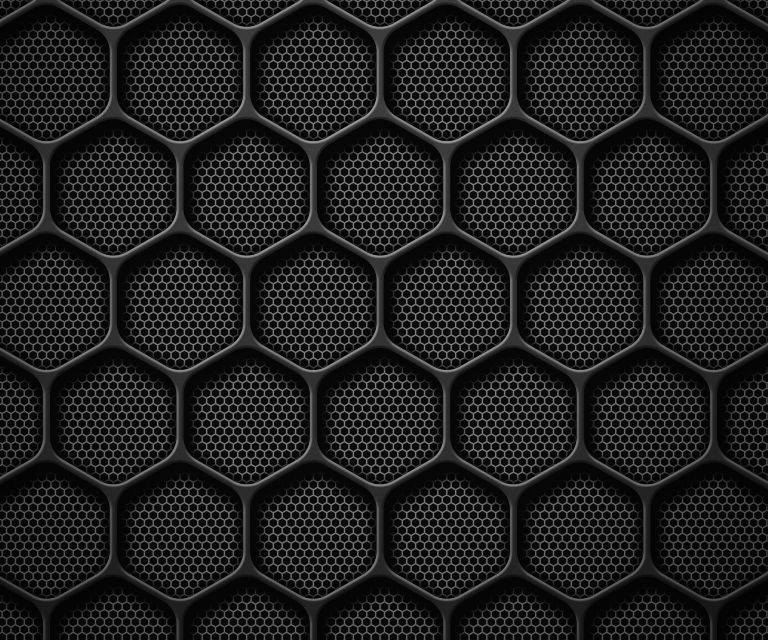
This pattern is drawn by a WebGL 2 fragment shader. Its source:

```glsl
#version 300 es
precision highp float;
// Dark metal grille: a frame of rounded hexagonal openings over a fine
// honeycomb mesh. Both layers share one hexagonal tiling at two scales;
// a distance function gives the rims, the bevels and the cast shadows.

uniform vec2 u_resolution;
out vec4 outColor;

// Offset from the centre of the nearest pointy-top hexagon of width 1
vec2 hexLocal(vec2 p) {
  vec2 period = vec2(1.0, 1.7320508);
  vec2 a = mod(p + 0.5 * period, period) - 0.5 * period;
  vec2 b = mod(p, period) - 0.5 * period;
  return dot(a, a) < dot(b, b) ? a : b;
}

// Signed distance to a rounded pointy-top opening, negative inside
float openingDistance(vec2 p) {
  float corner = 0.2;
  float apothem = 0.474 - corner;
  vec2 k = vec2(-0.866025, 0.5);
  p = abs(p.yx);
  p -= 2.0 * min(dot(k, p), 0.0) * k;
  p -= vec2(clamp(p.x, -0.57735 * apothem, 0.57735 * apothem), apothem);
  return length(p) * sign(p.y) - corner;
}

// Distance from the nearest shared wall of the unit tiling
float wallDistance(vec2 p) {
  vec2 q = abs(hexLocal(p));
  return 0.5 - max(q.x, dot(q, vec2(0.5, 0.866025)));
}

float hash(vec2 p) {
  return fract(sin(dot(p, vec2(127.1, 311.7))) * 43758.5);
}

void main() {
  vec2 uv = gl_FragCoord.xy / u_resolution;
  float cellsAcross = 5.757;
  float pixel = cellsAcross / u_resolution.x;
  vec2 p = gl_FragCoord.xy * pixel * vec2(1.0, 1.01) - vec2(1.349, 4.293);
  vec2 cell = hexLocal(p);
  float d = openingDistance(cell);

  // Outward direction at the rim, lit where it faces down and to the right
  float e = 0.004;
  vec2 normal = normalize(vec2(
    openingDistance(cell + vec2(e, 0.0)) - openingDistance(cell - vec2(e, 0.0)),
    openingDistance(cell + vec2(0.0, e)) - openingDistance(cell - vec2(0.0, e))) + 1e-6);
  float facing = dot(normal, normalize(vec2(0.45, -0.9)));

  // Fine mesh, fifteen holes to each large cell
  float meshScale = 15.0;
  float meshPixel = pixel * meshScale;
  float wire = clamp((0.08 - wallDistance(p * meshScale)) / meshPixel + 0.5, 0.0, 1.0);
  float mesh = mix(0.04, 0.46, wire);

  // Shadow of the frame, thrown down and to the right, plus a dark inner edge
  float shadow = smoothstep(-0.13, 0.015, openingDistance(cell + vec2(-0.035, 0.075)));
  float edgeShade = smoothstep(-0.09, 0.0, d);
  mesh *= (1.0 - 0.92 * shadow) * (1.0 - 0.55 * edgeShade);
  mesh = max(mesh, 0.022);

  // Frame: dull face, bright lower rims, dark upper rims
  float face = mix(0.14, 0.24, uv.y) + 0.015 * (hash(floor(p * 90.0)) - 0.5);
  float rim = 1.0 - smoothstep(0.008, 0.026, d);
  float frame = face + rim * 0.33 * smoothstep(-0.1, 0.8, facing);
  frame *= 1.0 - 0.5 * rim * smoothstep(0.1, 0.9, -facing);

  // Join the layers and dim the sides and corners
  float cover = smoothstep(-0.6 * pixel, 0.6 * pixel, d);
  float shade = mix(mesh, frame, cover);
  vec2 fromCentre = (uv - vec2(0.47, 0.55)) * vec2(1.0, 0.8);
  shade *= 1.08 - 0.5 * smoothstep(0.2, 0.72, length(fromCentre));
  outColor = vec4(vec3(shade), 1.0);
}
```
